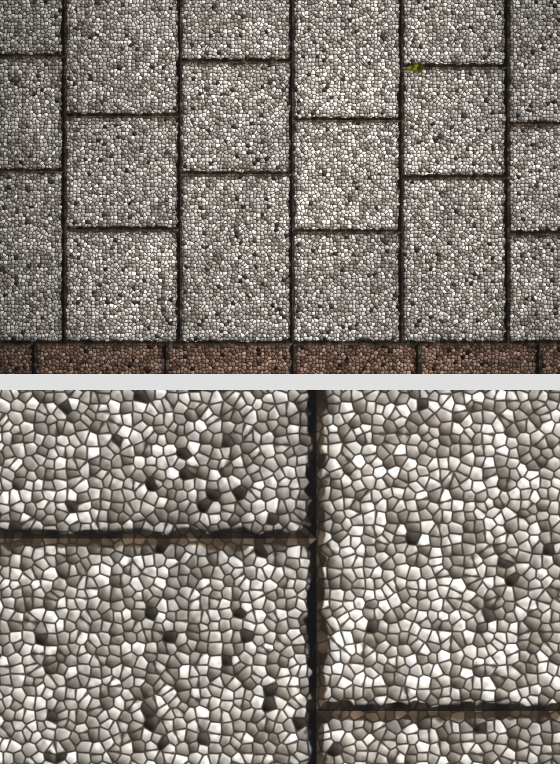
Top: the whole. Bottom: its middle third, enlarged.
A WebGL 1 fragment shader for this texture:

```glsl
precision highp float;
// Exposed-aggregate paving: six columns of blocks with staggered joints above
// a reddish edging course. Rounded-box distances cut the joints, cellular
// noise makes the stone chips and soil, and 2x2 samples smooth the result.

uniform vec2 u_resolution;

#define CHIP_SIZE 0.0098
#define JOINT_HALF 0.0075
#define CORNER 0.010
#define ROUGHNESS 0.0065
#define COURSE_TOP 0.082
#define BLOCK_VARIATION 0.09
#define VIGNETTE 0.46
#define EXPOSURE 1.13
#define MOSS_SPOT vec2(1.113, 0.819)

const vec3 CHIP_DARK = vec3(0.43, 0.40, 0.365);
const vec3 CHIP_LIGHT = vec3(0.92, 0.90, 0.875);
const vec3 BINDER = vec3(0.22, 0.20, 0.18);
const vec3 EDGING_TINT = vec3(0.73, 0.61, 0.55);
const vec3 SOIL = vec3(0.37, 0.31, 0.25);
const vec3 SHADOW = vec3(0.085, 0.08, 0.08);
const vec3 MOSS = vec3(0.34, 0.38, 0.08);

vec2 hash2(vec2 p) {
  vec3 q = fract(p.xyx * vec3(0.1031, 0.1030, 0.0973));
  q += dot(q, q.yzx + 33.33);
  return fract((q.xx + q.yz) * q.zy);
}

float noise(vec2 p) {
  vec2 i = floor(p), f = fract(p);
  f = f * f * (3.0 - 2.0 * f);
  float low = mix(hash2(i).x, hash2(i + vec2(1.0, 0.0)).x, f.x);
  float high = mix(hash2(i + vec2(0.0, 1.0)).x, hash2(i + 1.0).x, f.x);
  return mix(low, high, f.y);
}

// Chip mask, random tone and facet lighting
vec3 chips(vec2 p) {
  vec2 cell = floor(p), f = fract(p), nearest = vec2(0.0);
  float first = 9.0, second = 9.0, tone = 0.0;
  for (int j = -1; j <= 1; j++) {
    for (int i = -1; i <= 1; i++) {
      vec2 g = vec2(float(i), float(j));
      vec2 rnd = hash2(cell + g + 200.0);
      vec2 r = f - g - 0.1 - 0.8 * rnd;
      float d = length(r);
      if (d < first) {
        second = first;
        first = d;
        nearest = r;
        tone = hash2(cell + g + 517.0).x;
      } else {
        second = min(second, d);
      }
    }
  }
  return vec3(smoothstep(-0.04, 0.30, second - first), tone,
              dot(nearest, vec2(0.25, 0.32)));
}

// Joint position k along a row whose spacing narrows to the right
float jointX(float k, vec3 row) { return row.x + k * (row.y - row.z * k); }

float jointIndex(float x, vec3 row) {
  float root = sqrt(row.y * row.y - 4.0 * row.z * (x - row.x));
  return floor((row.y - root) / (2.0 * row.z));
}

vec3 paving(vec2 p) {
  // Block bounds: alternate columns start with a short or a tall block
  bool edging = p.y < COURSE_TOP;
  vec3 row = edging ? vec3(0.092, 0.356, 0.0047) : vec3(0.172, 0.313, 0.0042);
  float k = jointIndex(p.x, row);
  float unit = 0.1535 - 0.0014 * (k + 1.0);
  float t = (p.y - COURSE_TOP) / unit;
  float lo = min(2.0 * floor(t / 2.0), 4.0);
  float hi = lo < 3.5 ? lo + 2.0 : 7.0;
  if (mod(k, 2.0) > 0.5) {
    lo = t < 3.0 ? 0.0 : 1.0 + 2.0 * floor((t - 1.0) / 2.0);
    hi = lo < 0.5 ? 3.0 : lo + 2.0;
  }
  vec2 yy = edging ? vec2(-0.2, COURSE_TOP) : COURSE_TOP + unit * vec2(lo, hi);
  vec2 xx = vec2(jointX(k, row), jointX(k + 1.0, row));
  vec2 center = 0.5 * vec2(xx.x + xx.y, yy.x + yy.y);
  vec2 extent = 0.5 * vec2(xx.y - xx.x, yy.y - yy.x) - JOINT_HALF;

  // Ragged rounded block outline
  vec2 local = p - center, q = abs(local) - extent;
  float d = length(max(q + CORNER, 0.0)) + min(max(q.x, q.y) + CORNER, 0.0) - CORNER;
  d += ROUGHNESS * (noise(p * 130.0) - 0.5) + 0.004 * (noise(p * 34.0) - 0.5);

  // Block face: chips, a few dark stones, stains and a worn rim
  vec3 c = chips(p / CHIP_SIZE);
  vec3 stone = mix(CHIP_DARK, CHIP_LIGHT, c.y) + c.z;
  stone *= c.y < 0.025 ? 0.5 : 1.0;
  vec3 face = mix(BINDER, stone, c.x) * (0.84 + 0.32 * noise(p * 210.0));
  face *= 0.93 + 0.14 * noise(p * 9.0);
  face *= 1.0 + BLOCK_VARIATION * (hash2(vec2(k, lo) + 40.0).x - 0.5);
  face *= mix(1.0, 0.8, smoothstep(-0.014, 0.0, d));
  if (edging) face *= EDGING_TINT;

  // Joint: gritty soil, shaded beside the left block and below the upper one
  bool upright = q.x > q.y;
  float side = upright ? local.x : -local.y;
  float shade = (side > 0.0 ? 0.85 : 0.25) + (upright ? 0.15 : -0.1);
  shade += 0.5 * (noise(p * 75.0 + 7.0) - 0.5);
  vec3 soil = SOIL * (0.55 + 0.8 * c.x * c.y);
  vec3 joint = mix(soil, SHADOW, clamp(shade, 0.0, 1.0));
  float spread = length((p - MOSS_SPOT) / vec2(0.027, 0.015));
  float moss = 1.0 - smoothstep(0.5, 1.0, spread + 0.5 * (noise(p * 110.0) - 0.5));
  vec3 color = mix(face, joint, smoothstep(-0.0015, 0.0015, d));
  return mix(color, MOSS * (0.4 + c.y), 0.85 * moss);
}

void main() {
  vec3 color = vec3(0.0);
  for (int i = 0; i < 4; i++) {
    float n = float(i);
    vec2 offset = 0.5 * vec2(mod(n, 2.0), floor(n / 2.0)) - 0.25;
    color += 0.25 * paving((gl_FragCoord.xy + offset) / u_resolution.y);
  }
  vec2 fromCenter = gl_FragCoord.xy / u_resolution.y - vec2(0.83, 0.55);
  color *= EXPOSURE - VIGNETTE * dot(fromCenter, fromCenter);
  gl_FragColor = vec4(clamp(color, 0.0, 1.0), 1.0);
}
```
